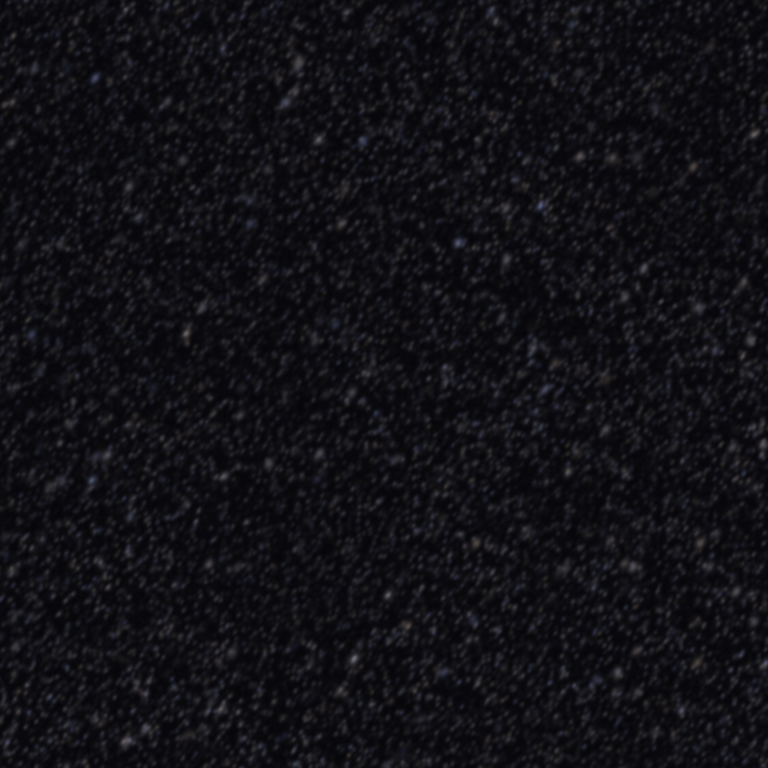
A three.js fragment shader for this texture:

```glsl
// Dense field of faint, soft stars on a nearly black night sky.
varying vec2 vUv;

const vec3 SKY = vec3(0.030, 0.029, 0.043);
const vec3 NEUTRAL_STAR = vec3(1.0, 0.98, 1.03);
const vec3 WARM_STAR = vec3(1.12, 0.98, 0.86);
const vec3 BLUE_STAR = vec3(0.82, 0.92, 1.30);
const float SMEAR_ANGLE = 0.95;
const float SMEAR_STRETCH = 1.2;

// Four independent random values per cell.
vec4 hash4(vec2 cell, float seed) {
  vec4 p = fract(vec4(cell.xyx, cell.y + seed) * vec4(0.1031, 0.1030, 0.0973, 0.1099) + seed * 0.137);
  p += dot(p, p.wzxy + 33.33);
  return fract((p.xxyz + p.yzzw) * p.zywx);
}

// Smooth value noise, 0 to 1.
float valueNoise(vec2 p, float seed) {
  vec2 cell = floor(p);
  vec2 f = fract(p);
  f = f * f * (3.0 - 2.0 * f);
  float low = mix(hash4(cell, seed).x, hash4(cell + vec2(1.0, 0.0), seed).x, f.x);
  float high = mix(hash4(cell + vec2(0.0, 1.0), seed).x, hash4(cell + vec2(1.0), seed).x, f.x);
  return mix(low, high, f.y);
}

// Broad uneven patches of star density.
float patches(vec2 uv) {
  return 0.6 * valueNoise(uv * 5.0, 3.0) + 0.4 * valueNoise(uv * 13.0, 8.0);
}

// Soft spot, slightly drawn out along the smear direction.
float softSpot(vec2 offset, float radius) {
  vec2 along = vec2(cos(SMEAR_ANGLE), sin(SMEAR_ANGLE));
  vec2 local = vec2(dot(offset, along), dot(offset, vec2(-along.y, along.x)));
  local *= vec2(1.0 / SMEAR_STRETCH, SMEAR_STRETCH) / radius;
  return exp(-0.5 * dot(local, local));
}

// Mostly neutral light, with a few warm and blue stars.
vec3 starTint(float pick) {
  vec3 tint = mix(WARM_STAR, NEUTRAL_STAR, smoothstep(0.0, 0.45, pick));
  return mix(tint, BLUE_STAR, smoothstep(0.6, 1.0, pick));
}

// One jittered star per cell; a higher rarity leaves fewer bright ones.
vec3 starLayer(vec2 uv, float cells, float radius, float peak, float rarity, float seed) {
  vec2 p = uv * cells;
  vec2 home = floor(p);
  vec3 light = vec3(0.0);
  for (int y = -1; y <= 1; y++) {
    for (int x = -1; x <= 1; x++) {
      vec2 cell = home + vec2(float(x), float(y));
      vec4 rnd = hash4(cell + 7.0, seed);
      vec2 center = cell + mix(vec2(0.08), vec2(0.92), rnd.xy);
      float glow = softSpot(p - center, radius * cells);
      light += starTint(rnd.w) * glow * peak * pow(rnd.z, rarity);
    }
  }
  return light;
}

void main() {
  float density = mix(0.65, 1.35, patches(vUv));

  // Fine star dust, mid-sized stars, then the few bright ones.
  vec3 stars = starLayer(vUv, 140.0, 0.0024, 0.14, 3.0, 11.0);
  stars += starLayer(vUv, 75.0, 0.0031, 0.12, 3.0, 23.0);
  vec3 bright = starLayer(vUv, 28.0, 0.0043, 0.26, 5.0, 37.0);
  bright += starLayer(vUv, 9.0, 0.0050, 0.24, 6.0, 51.0);

  // Faint sensor-like grain between the stars.
  float grain = valueNoise(vUv * 260.0, 67.0) - 0.5;

  vec3 color = SKY + stars * density + bright + grain * 0.014;
  gl_FragColor = vec4(max(color, 0.0), 1.0);
}
```
